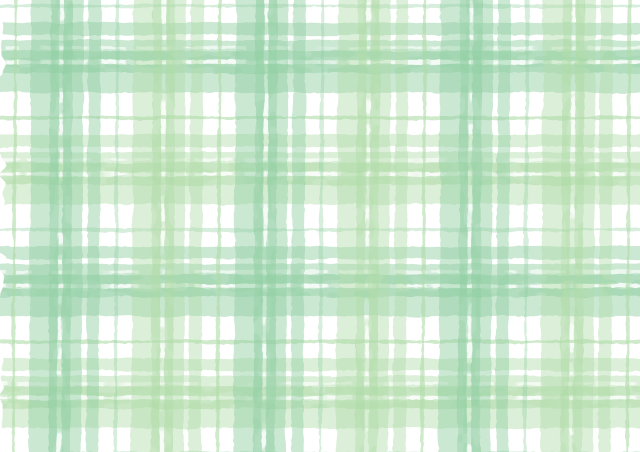
Reproduce this pattern procedurally as a Shadertoy shader.

```glsl
float hash(vec2 p) {
    vec3 q = fract(p.xyx * 0.1031);
    q += dot(q, q.yzx + 33.33);
    return fract((q.x + q.y) * q.z);
}

float noise(vec2 p) {
    vec2 i = floor(p), f = fract(p);
    f *= f * (3.0 - 2.0 * f);
    return mix(mix(hash(i), hash(i + vec2(1, 0)), f.x),
               mix(hash(i + vec2(0, 1)), hash(i + vec2(1, 1)), f.x), f.y);
}

// Uneven brush edge: slow drift plus fine roughness
float wobble(float along, float seed) {
    return (noise(vec2(along * 0.04, seed)) - 0.5) * 2.4
         + (noise(vec2(along * 0.22, seed + 40.0)) - 0.5) * 1.6;
}

// Brushed band from lo to hi across the stripe direction
float band(float t, float lo, float hi, float along, float seed, float soft) {
    return smoothstep(-soft, soft, t - lo - wobble(along, seed))
         * smoothstep(-soft, soft, hi - t + wobble(along, seed + 0.5 + 90.0));
}

// One stripe family: ink colour in rgb, coverage in a
vec4 stripes(float across, float along, float period, float tailGap, float family, float soft) {
    across += 10.0;
    float k = floor(across / period);
    float t = across - k * period - 10.0;
    float seed = k * 7.0 + family;

    // Wide wash and narrower companion
    float wash = max(band(t, 0.0, 63.0, along, seed, soft),
                     band(t, 69.0, 84.0, along, seed + 1.0, soft));

    // Worn gaps in the wash, bridged here and there by paint
    float bare = smoothstep(0.2, 0.45, noise(vec2(along * 0.07, seed + 200.0)));
    wash *= 1.0 - 0.8 * bare * band(t, 34.0, 39.5, along, seed + 2.0, soft);
    wash *= 1.0 - tailGap * bare * band(t, 51.5, 55.5, along, seed + 3.0, soft);

    // Twin dark strokes and a thin line
    float dark = max(band(t, 23.5, 34.0, along, seed + 4.0, soft),
                     band(t, 39.0, 50.0, along, seed + 5.0, soft));
    float thin = band(t, 102.0, 106.0, along, seed + 6.0, soft);

    // Patchy load of paint in the strokes
    float load = 0.43 + 0.16 * smoothstep(0.4, 0.6, noise(vec2(along * 0.06, t * 0.15 + seed)));

    float lime = mod(k, 2.0);
    float clear = (1.0 - mix(0.47, 0.44, lime) * wash)
                * (1.0 - load * dark)
                * (1.0 - mix(0.36, 0.6, lime) * thin);
    return vec4(mix(vec3(0.57, 0.81, 0.64), vec3(0.69, 0.86, 0.66), lime), 1.0 - clear);
}

void mainImage(out vec4 fragColor, in vec2 fragCoord) {
    // Cloth units: 543 to the canvas height
    float unit = 543.0 / iResolution.y;
    vec2 p = fragCoord * unit;
    float soft = max(0.5, 0.6 * unit);

    // Columns lean slightly to the right
    float lean = (p.y - 271.0) * 0.006;
    vec4 columns = stripes(p.x - 36.0 - lean, p.y, 123.0, 0.0, 3.0, soft);
    vec4 rows = stripes(p.y - 163.0, p.x, 134.4, 0.65, 511.0, soft);

    // Ragged brush starts at the left border
    float start = noise(vec2(p.y * 0.09, 7.0)) * 16.0 - 7.0;
    rows.a *= smoothstep(-1.0, 1.0, p.x - start);

    // Layered translucent paint that never lightens
    vec3 color = mix(vec3(0.995, 1.0, 0.995), rows.rgb, rows.a);
    color = min(color, mix(color, columns.rgb, columns.a));
    fragColor = vec4(color, 1.0);
}
```
